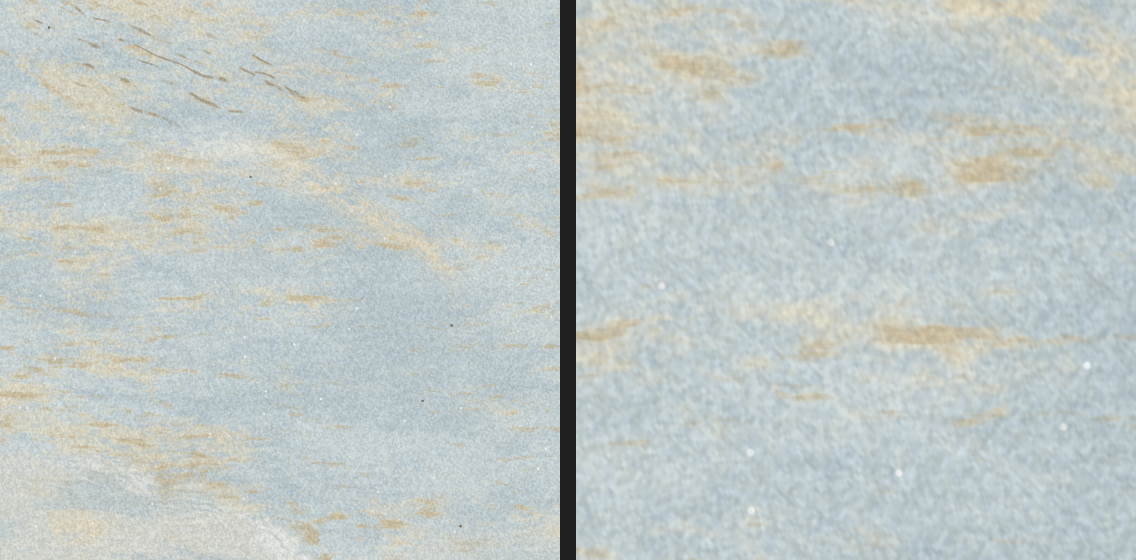
Left, the full canvas; right, a detail of the centre.
A WebGL 1 fragment shader for this texture:

```glsl
precision highp float;
// Weathered painted sky: pale blue ground with worn cream patches, thin ochre
// flecks, a curved light stroke, slanted scratches and a ragged cloud below.
// Stretched fbm noise makes the dry brushwork; fine value noise makes the grain.
uniform vec2 u_resolution;

const vec3 BLUE_DEEP = vec3(0.715, 0.768, 0.785);
const vec3 BLUE_PALE = vec3(0.785, 0.825, 0.828);
const vec3 CREAM = vec3(0.865, 0.825, 0.725);
const vec3 OCHRE = vec3(0.740, 0.670, 0.530);
const vec3 CLOUD = vec3(0.820, 0.825, 0.795);
const vec3 WHITE = vec3(0.880, 0.895, 0.885);
const vec3 UMBER = vec3(0.520, 0.490, 0.430);
const vec2 PATCH_SCALE = vec2(5.5, 17.0);
const vec2 FLECK_SCALE = vec2(17.0, 85.0);
const vec2 ROUGH_SCALE = vec2(48.0, 100.0);
const float GRAIN_CELLS = 270.0;
const float GRAIN_STRENGTH = 0.155;
const float SLANT = 0.42;
const int SCRATCHES = 12;

float hash(vec2 p) {
  return fract(sin(dot(p, vec2(127.1, 311.7))) * 43758.5453);
}

float noise(vec2 p) {
  vec2 i = floor(p), f = fract(p);
  f = f * f * (3.0 - 2.0 * f);
  return mix(mix(hash(i), hash(i + vec2(1.0, 0.0)), f.x),
             mix(hash(i + vec2(0.0, 1.0)), hash(i + vec2(1.0)), f.x), f.y);
}

float fbm(vec2 p) {
  float sum = 0.0, amp = 0.5;
  for (int i = 0; i < 5; i++) {
    sum += amp * noise(p);
    p = mat2(1.92, 0.24, -0.24, 1.92) * p + 17.3;
    amp *= 0.55;
  }
  return sum / 1.055;
}

// Soft blob: 1 at its centre, falling to 0 at the given radii.
float blob(vec2 p, vec2 centre, vec2 radii) {
  return 1.0 - smoothstep(0.0, 1.0, length((p - centre) / radii));
}

// Cloud lobe with a ragged edge, broken bright rim and curved bristle marks.
vec3 paintLobe(vec3 col, vec2 p, vec2 centre, vec2 radii, float weight, float rough) {
  vec2 v = (p - centre) / radii;
  float inside = 1.0 - length(v) + 0.5 * (fbm(p * vec2(9.0, 17.0) + 3.0) - 0.5) + 0.25 * rough;
  float cover = smoothstep(-0.06, 0.16, inside);
  float bristles = noise(vec2(length(v) * 34.0 + 3.0 * rough, atan(v.y, v.x) * 4.0));
  float wear = fbm(p * vec2(7.0, 14.0) + 4.0) + 0.4 * rough;
  vec3 body = mix(CLOUD, CREAM, 0.85 * smoothstep(0.45, 0.68, wear));
  body = mix(body, BLUE_DEEP, 0.75 * smoothstep(0.5, 0.72, fbm(p * vec2(6.0, 19.0) + 31.0) + 0.4 * rough));
  float rim = smoothstep(0.0, 0.08, inside) * (1.0 - smoothstep(0.08, 0.4, inside));
  rim *= smoothstep(-0.2, 0.6, v.x) * smoothstep(0.1, 0.7, bristles);
  float shade = smoothstep(-0.18, -0.06, inside) * (1.0 - smoothstep(-0.06, 0.05, inside));
  shade *= smoothstep(0.75, 1.0, v.x) * smoothstep(0.4, 0.6, wear);
  col = mix(col, OCHRE, 0.8 * shade * weight);
  col = mix(col, body + 0.03 * (bristles - 0.5), weight * cover);
  return mix(col, WHITE, rim * weight);
}

// Broken slanted scratches scattered over the upper left.
float scratches(vec2 p, float rough) {
  float mark = 0.0;
  for (int i = 0; i < SCRATCHES; i++) {
    float k = float(i);
    vec2 start = vec2(0.02 + 0.46 * hash(vec2(k, 2.0)), 0.82 + 0.18 * hash(vec2(k, 7.0)));
    float t = (p.x - start.x) / (0.09 + 0.17 * hash(vec2(k, 5.0)));
    float line = start.y - SLANT * (p.x - start.x) + 0.012 * (noise(vec2(p.x * 25.0, k)) - 0.5);
    float width = 0.002 + 0.005 * noise(vec2(p.x * 40.0, k + 9.0));
    float along = smoothstep(0.0, 0.1, t) * (1.0 - smoothstep(0.85, 1.0, t));
    float wear = smoothstep(0.3, 0.7, noise(vec2(p.x * 50.0, k * 3.0)) + rough);
    mark = max(mark, along * wear * (1.0 - smoothstep(0.0, width, abs(p.y - line))));
  }
  return mark;
}

// Sparse round specks, one candidate in each cell.
float specks(vec2 p, float cells, float rarity) {
  vec2 g = p * cells, id = floor(g);
  vec2 centre = 0.3 + 0.4 * vec2(hash(id + 3.0), hash(id + 8.0));
  return step(rarity, hash(id)) * (1.0 - smoothstep(0.08, 0.26, length(fract(g) - centre)));
}

void main() {
  vec2 p = gl_FragCoord.xy / u_resolution;
  vec2 level = p + vec2(0.0, 0.03 * p.x + 0.03 * (fbm(p * 7.0) - 0.5));
  vec2 slanted = level + vec2(0.0, SLANT * p.x);
  float corner = smoothstep(0.72, 0.86, p.y) * (1.0 - smoothstep(0.35, 0.65, p.x));
  float rough = fbm(level * ROUGH_SCALE) - 0.5;

  // Blue ground with tonal drift and dry-brush mottling
  float tone = 0.55 * fbm(p * vec2(3.0, 6.0) + 2.0) + 0.45 * fbm(level * vec2(11.0, 30.0));
  vec3 col = mix(BLUE_DEEP, BLUE_PALE, smoothstep(0.26, 0.66, tone + 0.3 * rough));

  // Worn cream patches, then thin ochre flecks, denser towards the left
  float left = 1.0 - smoothstep(0.0, 0.6, p.x);
  float warmth = 0.11 * left - 0.09 * smoothstep(0.5, 0.9, p.x)
    + 0.17 * blob(p, vec2(0.24, 0.88), vec2(0.30, 0.16));
  float patches = mix(fbm(level * PATCH_SCALE), fbm(slanted * PATCH_SCALE * 0.8 + 5.0), corner);
  float fleck = mix(fbm(level * FLECK_SCALE), fbm(slanted * FLECK_SCALE), corner);
  float worn = patches + warmth + 0.4 * rough + 0.25 * (fleck - 0.5);
  col = mix(col, CREAM, 0.72 * smoothstep(0.48, 0.80, worn));
  float ochre = 0.72 * fleck + 0.28 * patches + 0.22 * warmth + 0.3 * rough;
  col = mix(col, OCHRE, 0.6 * smoothstep(0.57, 0.78, ochre));

  // Curved light stroke sweeping down to the right
  float run = p.x - 0.3;
  float offset = p.y - (0.745 - 0.9 * run * run) + 0.05 * (fbm(p * 9.0) - 0.5);
  float stroke = smoothstep(-0.06, 0.0, offset) * (1.0 - smoothstep(0.0, 0.035, offset));
  stroke *= smoothstep(0.22, 0.42, p.x) * (1.0 - smoothstep(0.77, 0.84, p.x));
  stroke *= smoothstep(0.2, 0.6, fbm(vec2(p.x * 9.0, offset * 50.0)) + 0.5 * rough);
  col = mix(col, mix(WHITE, CREAM, smoothstep(0.3, 0.65, p.x)), 0.9 * stroke);

  // Clouds, scratches and specks
  col = paintLobe(col, p, vec2(0.94, -0.08), vec2(0.42, 0.17), 0.5, rough);
  col = paintLobe(col, p, vec2(0.06, 0.06), vec2(0.25, 0.15), 0.8, rough);
  col = paintLobe(col, p, vec2(0.30, -0.03), vec2(0.26, 0.165), 0.9, rough);
  col = mix(col, mix(OCHRE, UMBER, 0.5), 0.85 * scratches(p, rough));
  col = mix(col, UMBER * 0.7, 0.75 * specks(p, 75.0, 0.997));
  col = mix(col, vec3(0.94), 0.8 * specks(p + 0.37, 80.0, 0.99));

  // Paper grain on turned lattices, with a faint warm and cool shift
  vec2 g = mat2(0.8, 0.6, -0.6, 0.8) * p * GRAIN_CELLS;
  float grain = 0.5 * noise(g) + 0.5 * noise(g.yx * 1.6 + p * 90.0 + 11.0) - 0.5;
  float tint = noise(g * 0.8 + 53.0) - 0.5;
  col += GRAIN_STRENGTH * grain + vec3(0.02, 0.003, -0.025) * tint;
  gl_FragColor = vec4(clamp(col, 0.0, 1.0), 1.0);
}
```
